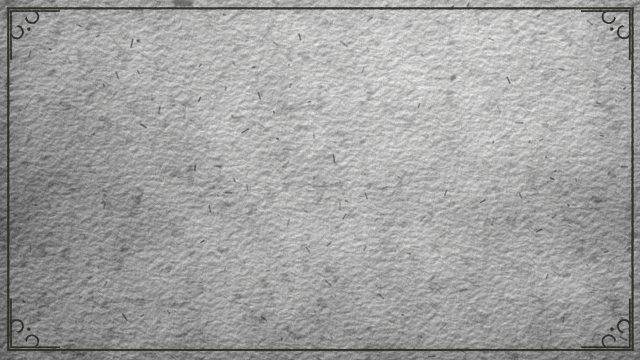
Write a WebGL 2 fragment shader that draws this texture.

```glsl
#version 300 es
precision highp float;
// Grey fibrous paper with stains and a thin dark frame with curled corners.

uniform vec2 u_resolution;
out vec4 fragColor;

// Lengths are in canvas heights; the design is ASPECT wide.
const float ASPECT = 16.0 / 9.0;
const vec3 INK = vec3(0.17, 0.17, 0.135);
const vec3 PAPER_TINT = vec3(1.0, 1.0, 0.998);
const float PAPER_TONE = 0.675;
const float GRAIN_SCALE = 62.0;
const float GRAIN_DEPTH = 0.17;
const float MOTTLE = 0.06;
const float FIBRE_CELL = 0.048;
const float FIBRE_AMOUNT = 0.5;
const vec2 FRAME_CENTER = vec2(0.890, 0.5023);
const vec2 FRAME_HALF = vec2(0.867, 0.4745);
const float LINE_HALF = 0.0031;
const float BRACKET_INSET = 0.0075;
const float BRACKET_LENGTH = 0.143;
const vec2 CURL_OFFSET = vec2(0.066, 0.0235);
const float CURL_RADIUS = 0.0172;
const float DOT_OFFSET = 0.0575;
const float DOT_RADIUS = 0.0047;

// Larger blemishes: center and half stroke, then width and strength.
const int MARKS = 11;
const vec4 MARK_LINE[MARKS] = vec4[](
  vec4(0.509, 0.991, 0.018, 0.0), vec4(0.384, 0.887, 0.0, 0.0),
  vec4(1.259, 0.782, 0.003, 0.004), vec4(0.424, 0.722, 0.0, 0.0),
  vec4(0.956, 0.877, 0.009, -0.008), vec4(1.70, 0.278, 0.014, 0.010),
  vec4(1.539, 0.398, 0.004, 0.003), vec4(0.428, 0.618, 0.022, 0.016),
  vec4(0.310, 0.728, 0.016, 0.016), vec4(0.375, 0.426, 0.006, 0.020),
  vec4(0.944, 0.428, 0.0, 0.010));
const vec2 MARK_INK[MARKS] = vec2[](
  vec2(0.012, 0.36), vec2(0.0055, 0.52), vec2(0.007, 0.34), vec2(0.003, 0.5),
  vec2(0.002, 0.4), vec2(0.003, 0.3), vec2(0.003, 0.4), vec2(0.003, 0.18),
  vec2(0.002, 0.18), vec2(0.012, 0.12), vec2(0.002, 0.28));

vec2 hash2(vec2 p) {
  vec3 q = fract(p.xyx * vec3(0.1031, 0.1030, 0.0973));
  q += dot(q, q.yzx + 33.33);
  return fract((q.xx + q.yz) * q.zy);
}

float gradientAt(vec2 cell, vec2 f, vec2 corner) {
  float a = 6.28318 * hash2(cell + corner).x;
  return dot(vec2(cos(a), sin(a)), f - corner);
}

float noise(vec2 p) {
  vec2 i = floor(p), f = p - i;
  vec2 u = f * f * f * (f * (f * 6.0 - 15.0) + 10.0);
  float low = mix(gradientAt(i, f, vec2(0, 0)), gradientAt(i, f, vec2(1, 0)), u.x);
  float high = mix(gradientAt(i, f, vec2(0, 1)), gradientAt(i, f, vec2(1, 1)), u.x);
  return mix(low, high, u.y);
}

float fbm(vec2 p) {
  float sum = 0.0, amp = 1.0;
  for (int i = 0; i < 4; i++) {
    sum += amp * noise(p);
    p = mat2(1.6, 1.2, -1.2, 1.6) * p + 17.3;
    amp *= 0.55;
  }
  return sum;
}

float blob(vec2 p, vec2 center, vec2 radius) {
  vec2 d = (p - center) / radius;
  return exp(-dot(d, d));
}

float segment(vec2 p, vec2 halfLine) {
  float t = dot(p, halfLine) / max(dot(halfLine, halfLine), 1e-8);
  return length(p - halfLine * clamp(t, -1.0, 1.0));
}

// Broad light and shade over the sheet
float sheetTone(vec2 p) {
  vec2 edge = min(p, vec2(ASPECT, 1.0) - p);
  float tone = PAPER_TONE + 0.105 * blob(p, vec2(1.20, 0.88), vec2(0.70, 0.42));
  tone -= 0.15 * blob(p, vec2(0.10, 0.40), vec2(0.40, 0.32));
  tone -= 0.08 * blob(p, vec2(1.60, 0.40), vec2(0.30, 0.13));
  tone -= 0.09 * (1.0 - smoothstep(0.0, 0.28, p.y));
  return tone - 0.12 * exp(-edge.x / 0.09) - 0.07 * exp(-edge.y / 0.04);
}

// Embossed grain lit from above
float relief(vec2 p) {
  vec2 q = p * GRAIN_SCALE * vec2(0.8, 1.15) + 0.5 * noise(p * 25.0);
  return fbm(q) - fbm(q + vec2(-0.12, 0.36));
}

// Short fibres scattered one per cell
float fibres(vec2 p, float px) {
  vec2 home = floor(p / FIBRE_CELL);
  float shade = 0.0;
  for (int k = 0; k < 9; k++) {
    vec2 cell = home + vec2(k % 3, k / 3) - 1.0;
    vec2 place = hash2(cell + 71.0), kind = hash2(cell + 213.0);
    float angle = 6.28318 * hash2(cell + 137.0).x;
    vec2 stroke = vec2(cos(angle), sin(angle)) * mix(0.001, 0.010, kind.y);
    float d = segment(p - (cell + place) * FIBRE_CELL, stroke);
    float strength = FIBRE_AMOUNT * kind.x * kind.x * kind.x * kind.x;
    shade = max(shade, strength * (1.0 - smoothstep(0.0, 0.0015 + px, d)));
  }
  return shade;
}

// Frame distance, folded so all four corners share one drawing
float frame(vec2 p) {
  vec2 q = FRAME_HALF - abs(p - FRAME_CENTER);
  float d = abs(min(q.x, q.y)) - LINE_HALF;
  vec2 c = q.x > q.y ? q : q.yx;
  float bracket = max(abs(c.y - BRACKET_INSET) - 0.0025, c.x - BRACKET_LENGTH);
  vec2 r = c - CURL_OFFSET;
  float curl = abs(length(r) - CURL_RADIUS) - 0.0026;
  curl = max(curl, -(r.x + r.y) - 0.0155);
  float bead = length(c - DOT_OFFSET) - DOT_RADIUS;
  return min(min(d, max(bracket, -c.y)), min(curl, bead));
}

void main() {
  vec2 p = gl_FragCoord.xy / u_resolution * vec2(ASPECT, 1.0);
  float px = 1.0 / u_resolution.y;

  // Paper
  float cloud = fbm(p * 7.0);
  float tone = sheetTone(p) + MOTTLE * cloud + GRAIN_DEPTH * relief(p);
  tone -= 0.09 * smoothstep(0.15, 0.6, fbm(p * 22.0 + 9.0));
  float crease = abs(length(p - vec2(0.521, 1.058)) - 0.266);
  tone -= 0.04 * (1.0 - smoothstep(0.0, 0.004, crease)) * step(p.y, 0.96);

  // Fibres and blemishes
  tone *= 1.0 - fibres(p, px);
  float rough = noise(p * 140.0);
  for (int i = 0; i < MARKS; i++) {
    float d = segment(p - MARK_LINE[i].xy, MARK_LINE[i].zw) + 0.003 * rough;
    float w = MARK_INK[i].x;
    tone *= 1.0 - MARK_INK[i].y * (1.0 - smoothstep(0.5 * w - px, w + px, d));
  }

  // Worn ink frame
  float d = frame(p) + 0.0012 * rough;
  float ink = 0.94 * (1.0 - smoothstep(-0.7 * px, 0.7 * px, d));
  vec3 color = mix(PAPER_TINT * clamp(tone, 0.0, 1.0), INK, ink);
  fragColor = vec4(color, 1.0);
}
```
